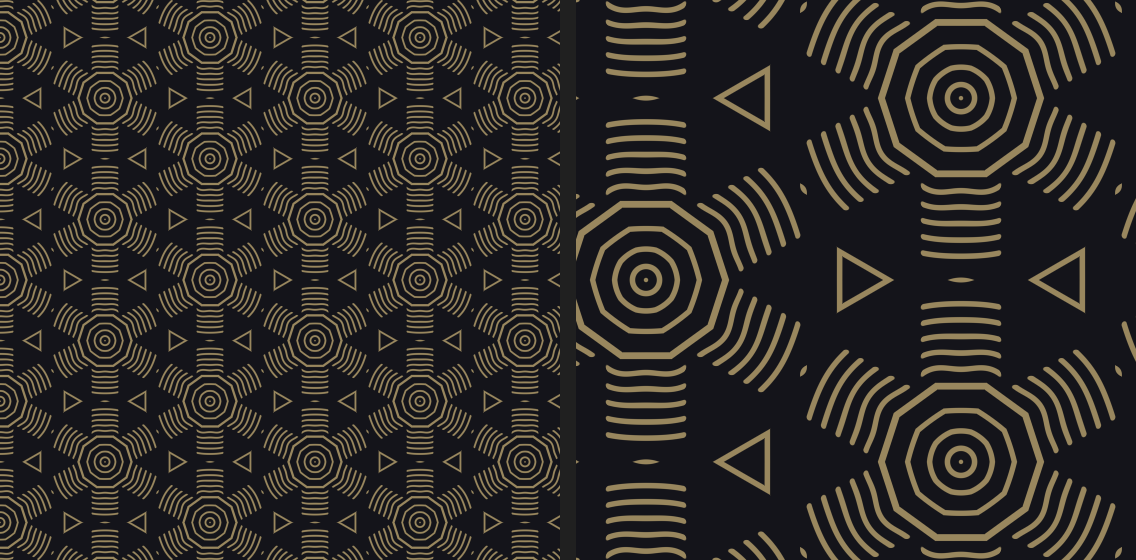
Left, the full canvas; right, a detail of the centre.
Reproduce this pattern procedurally as a WebGL 2 fragment shader.

```glsl
#version 300 es
precision highp float;
// Gold line work on near-black: ringed ten-sided medallions on a triangular
// lattice, joined by spokes of rippled arcs, with a small triangle in each gap.
// The nearest lattice node is found, then its angle is folded into sectors.

#define COLUMN_WIDTH 0.375    // lattice repeat across, in canvas units
#define LINE_HALF 0.0076      // lengths below are in node spacings
#define RIM_HALF 0.0098
#define ARC_START 0.261
#define ARC_STEP 0.0440
#define SPOKE_HALF 0.103
#define RIPPLE 0.0065
#define TRIANGLE_INRADIUS 0.0450
#define GOLD vec3(0.60, 0.53, 0.37)
#define NIGHT vec3(0.08, 0.08, 0.10)

uniform vec2 u_resolution;
out vec4 fragColor;

const float PI = 3.14159265;
const float ROOT3 = 1.7320508;
const int RINGS = 4;
const float ARCS = 5.0;

// Vector from the nearest node of the triangular lattice.
vec2 fromNearestNode(vec2 p) {
    vec2 cell = vec2(ROOT3, 1.0);
    vec2 a = p - cell * round(p / cell);
    vec2 h = p - 0.5 * cell;
    vec2 b = h - cell * round(h / cell);
    return dot(a, a) < dot(b, b) ? a : b;
}

// Rotates p into the sector of n around the axis at the given offset angle.
vec2 foldSector(vec2 p, float n, float offset) {
    float width = 2.0 * PI / n;
    float angle = atan(p.y, p.x) - offset;
    angle -= width * round(angle / width);
    return length(p) * vec2(cos(angle), sin(angle));
}

// Rings turn from circles at the centre to a decagon at the rim.
float medallion(vec2 q) {
    float radius = length(q);
    float decagon = foldSector(q, 10.0, PI / 10.0).x / cos(PI / 10.0);
    float d = radius - 0.006;
    for (int i = 1; i <= RINGS; i++) {
        float k = float(i);
        float ringRadius = 0.0315 * k + 0.0058 * k * k;
        float shape = mix(radius, decagon, smoothstep(1.0, float(RINGS), k));
        float halfWidth = i == RINGS ? RIM_HALF : LINE_HALF;
        d = min(d, abs(shape - ringRadius) - halfWidth);
    }
    return d;
}

// Round-ended arcs whose ripple fades away from the node.
float spokeArcs(vec2 q, vec2 s) {
    float radius = length(q);
    float fade = mix(1.0, 0.35, smoothstep(ARC_START, 0.42, radius));
    float rippled = radius - RIPPLE * fade * cos(10.0 * atan(q.y, q.x));
    float index = clamp(round((rippled - ARC_START) / ARC_STEP), 0.0, ARCS - 1.0);
    float across = max(abs(s.y) - SPOKE_HALF, 0.0);
    return length(vec2(rippled - ARC_START - index * ARC_STEP, across)) - LINE_HALF;
}

// Thin lens halfway along a spoke, shorter on the slanted spokes.
float spokeLens(vec2 q, vec2 s) {
    bool upright = abs(q.y) > ROOT3 * abs(q.x);
    float halfLength = upright ? 0.037 : 0.018;
    float t = s.y / halfLength;
    return abs(s.x - 0.5) - 0.0068 * (1.0 - t * t);
}

// Outlined triangle at the lattice gap, pointing away from the node.
float gapTriangle(vec2 q) {
    vec2 t = foldSector(q, 6.0, 0.0) - vec2(1.0 / ROOT3, 0.0);
    float edge = max(-t.x, 0.5 * t.x + 0.5 * ROOT3 * abs(t.y));
    return abs(edge - TRIANGLE_INRADIUS) - LINE_HALF;
}

void main() {
    float canvas = min(u_resolution.x, u_resolution.y);
    float spacing = COLUMN_WIDTH / ROOT3;
    vec2 p = (gl_FragCoord.xy / canvas - vec2(0.0, 0.5)) / spacing;
    float pixel = 1.0 / (canvas * spacing);

    vec2 q = fromNearestNode(p);
    vec2 spoke = foldSector(q, 6.0, PI / 6.0);
    float d = min(medallion(q), gapTriangle(q));
    d = min(d, min(spokeArcs(q, spoke), spokeLens(q, spoke)));

    float ink = 1.0 - smoothstep(-0.7 * pixel, 0.7 * pixel, d);
    fragColor = vec4(mix(NIGHT, GOLD, ink), 1.0);
}
```
